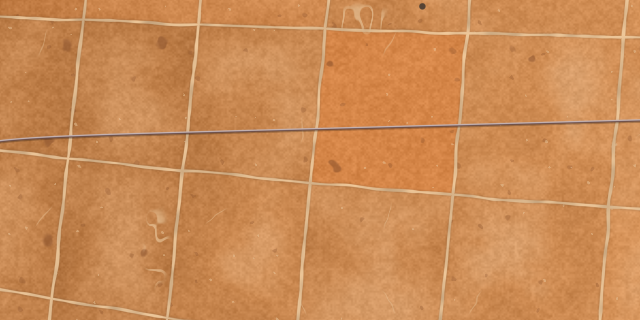
Write a WebGL 2 fragment shader that draws this texture.

```glsl
#version 300 es
precision highp float;
// Worn terracotta floor tiles in slight perspective, crossed by a thin wire.
uniform vec2 u_resolution;
out vec4 fragColor;

#define JOINT_HALF_WIDTH 0.0050
#define JOINT_WOBBLE 0.007
#define WIRE_HALF_WIDTH 0.0036
#define COLUMN_GROWTH 1.106
#define TILE_VARIATION 0.22
#define MOTTLE 0.75
#define GRAIN 0.055
#define ORANGE_TILE vec2(2.0, 0.0)

const vec3 DARK_CLAY = vec3(0.67, 0.43, 0.23);
const vec3 LIGHT_CLAY = vec3(0.84, 0.57, 0.34);
const vec3 ORANGE_CLAY = vec3(0.85, 0.52, 0.27);
const vec3 BLOOM = vec3(0.85, 0.64, 0.45);
const vec3 GROUT = vec3(0.91, 0.77, 0.60);
const vec3 STAIN = vec3(0.52, 0.30, 0.16);

float hash(vec2 p) {
  return fract(sin(dot(p, vec2(127.1, 311.7))) * 43758.545);
}

float noise(vec2 p) {
  vec2 i = floor(p), f = fract(p);
  f = f * f * (3.0 - 2.0 * f);
  return mix(mix(hash(i), hash(i + vec2(1, 0)), f.x),
             mix(hash(i + vec2(0, 1)), hash(i + vec2(1, 1)), f.x), f.y);
}

float fbm(vec2 p) {
  float sum = 0.0, amp = 0.5;
  for (int i = 0; i < 5; i++) {
    sum += amp * noise(p);
    p = p * 2.03 + 17.3;
    amp *= 0.5;
  }
  return sum;
}

// Coverage of a band of given half width
float band(float dist, float halfWidth) {
  float aa = 0.75 / u_resolution.y;
  return 1.0 - smoothstep(halfWidth - aa, halfWidth + aa, abs(dist));
}

// Tile coordinates in xy, tile size in zw; p.y runs downwards
vec4 tileSpace(vec2 p) {
  float x = p.x + p.y * (0.1118 - 0.0152 * p.x);
  float reach = x - 0.2656 + 3.41;
  float joint0 = 0.052 + p.x * (0.045 - 0.0065 * p.x);
  float joint1 = 0.472 + p.x * (0.111 - 0.0095 * p.x);
  float height = joint1 - joint0;
  float row = (p.y - joint0) / height;
  row -= 0.012 * row * (row - 1.0);
  return vec4(log(reach / 3.41) / log(COLUMN_GROWTH), row,
              reach * log(COLUMN_GROWTH), height);
}

// Soft random spots, at most one per cell
float spots(vec2 p, float cell, float chance, float radius) {
  vec2 id = floor(p / cell);
  vec2 center = 0.3 + 0.4 * vec2(hash(id + 3.1), hash(id + 8.7));
  vec2 d = (fract(p / cell) - center) * cell;
  d += radius * 0.8 * (noise(p / radius) - 0.5);
  float size = radius * (0.5 + 0.5 * hash(id + 5.5));
  return step(hash(id), chance) * (1.0 - smoothstep(0.5 * size, size, length(d)));
}

// Short random scratches, at most one per cell
float scratches(vec2 p, float cell) {
  vec2 id = floor(p / cell);
  vec2 d = (fract(p / cell) - 0.5) * cell;
  float angle = 1.0 + 1.5 * hash(id + 2.2);
  vec2 dir = vec2(cos(angle), sin(angle));
  float along = dot(d, dir);
  float across = dot(d, vec2(-dir.y, dir.x)) + 0.012 * (noise(p * 40.0) - 0.5);
  float fade = 1.0 - smoothstep(0.02, 0.05, abs(along));
  return step(hash(id + 6.4), 0.35) * fade * band(across, 0.0017);
}

// Branching fracture: noise contours inside an elliptic patch
float fracture(vec2 p, vec2 center, vec2 size) {
  float patchMask = 1.0 - smoothstep(0.5, 1.0, length((p - center) / size));
  float contour = abs(noise(p * vec2(34.0, 22.0)) - 0.5);
  return patchMask * (1.0 - smoothstep(0.03, 0.10, contour));
}

void main() {
  vec2 p = gl_FragCoord.xy / u_resolution.y;
  p.y = 1.0 - p.y;
  vec4 t = tileSpace(p);
  vec2 id = floor(t.xy + 0.0001);
  vec2 edge = abs(fract(t.xy + 0.5) - 0.5) * t.zw;
  float inner = smoothstep(0.0, 0.13, min(edge.x, edge.y));

  // Clay, lit from the right, with a tone of its own on each tile
  float cloud = fbm(p * 5.0 + id * 7.0) - 0.48;
  float tone = 0.42 + 0.24 * p.x + MOTTLE * cloud;
  tone += TILE_VARIATION * (hash(id + 4.0) - 0.5) + 0.1 * inner;
  vec3 color = mix(DARK_CLAY, LIGHT_CLAY, clamp(tone, 0.0, 1.2));
  float bloom = smoothstep(-0.12, 0.25, cloud) * (0.35 + 0.45 * inner);
  float orange = float(id == ORANGE_TILE) + 0.4 * float(id.y < 0.0 && id.x < 2.0);
  color = mix(color, BLOOM, bloom * (0.45 + 0.25 * p.x) * (1.0 - 0.7 * orange));
  color = mix(color, ORANGE_CLAY, 0.75 * orange);
  color += GRAIN * (noise(p * 170.0) + noise(p * 75.0) - 1.0);

  // Wear: stains, specks, scratches and fractures
  color = mix(color, STAIN, 0.5 * spots(p, 0.31, 0.4, 0.024));
  color = mix(color, STAIN, 0.3 * spots(p + 0.7, 0.09, 0.3, 0.012));
  color = mix(color, GROUT, 0.5 * spots(p + 1.9, 0.07, 0.2, 0.006));
  float crack = fracture(p, vec2(0.49, 0.77), vec2(0.05, 0.15))
              + fracture(p, vec2(1.13, 0.06), vec2(0.11, 0.06));
  color = mix(color, GROUT, 0.65 * min(crack, 1.0) + 0.45 * scratches(p, 0.27));
  color = mix(color, vec3(0.25, 0.21, 0.18), 0.85 * band(length(p - vec2(1.32, 0.02)), 0.010));

  // Grout joints with uneven edges
  vec2 wobble = JOINT_WOBBLE * (vec2(noise(p * 11.0), noise(p * 11.0 + 40.0)) - 0.5);
  vec2 offset = (fract(t.xy + 0.5) - 0.5) * t.zw + wobble;
  float width = JOINT_HALF_WIDTH * (0.7 + 0.5 * noise(p * 35.0));
  float joint = max(band(offset.x, width), band(offset.y, 0.85 * width));
  float rim = 1.0 - smoothstep(0.0, 0.012, min(abs(offset.x), abs(offset.y)));
  color *= 1.0 - 0.12 * rim;
  vec3 grout = GROUT * (0.86 + 0.2 * noise(p * 28.0));
  color = mix(color, grout, 0.92 * joint);

  // Wire with a bright top and a dark underside
  float wire = p.y - (0.430 - 0.027 * p.x + 0.011 * exp(-8.0 * p.x));
  color *= 1.0 - 0.25 * band(wire - 0.004, WIRE_HALF_WIDTH);
  vec3 metal = mix(vec3(0.77, 0.70, 0.70), vec3(0.40, 0.29, 0.28),
                   smoothstep(-0.002, 0.003, wire));
  color = mix(color, metal, band(wire, WIRE_HALF_WIDTH));

  fragColor = vec4(clamp(color, 0.0, 1.0), 1.0);
}
```
